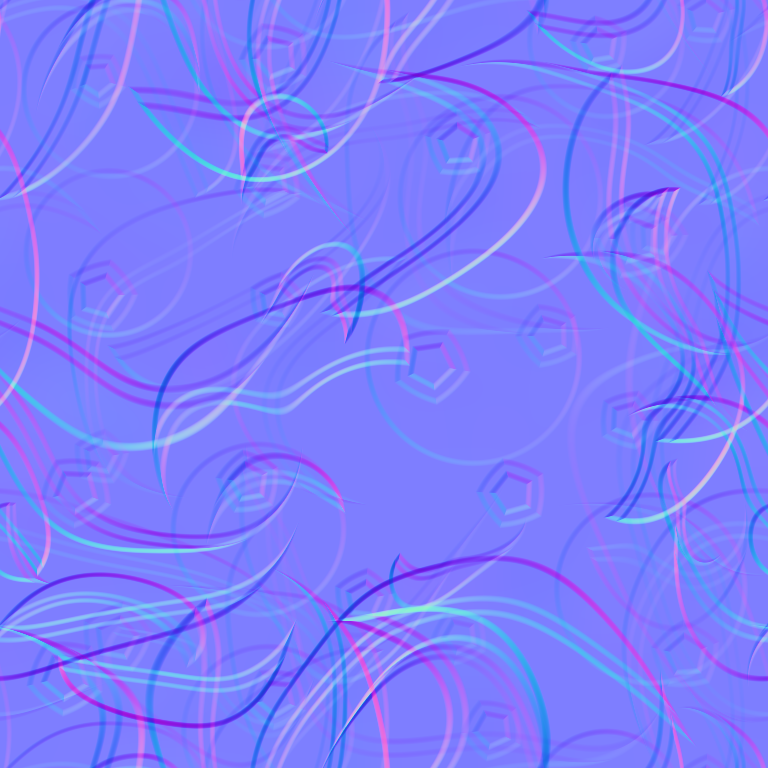
This texture map is drawn by a Shadertoy shader. Its source:

```glsl
// Tiling normal map of curved swooshes, faint arcs, discs and stepped pentagons.

const float TAU = 6.2831853;
const float BASE = 0.494;          // flat level of red and green
const float EDGE = 0.0044;         // half width of a bevelled edge
const float SAMPLE_STEP = 0.001;   // spacing of the slope samples
const float WARP = 0.075;          // how far the swooshes are bent
const float WARP_FREQ = 3.0;
const float ECHO = 0.017;          // gap between the doubled inner edges
const float KEEP = 0.72;           // relief still seen below a swoosh
const int PENTAGONS = 24;
const int DISCS = 8;
const int FAINT_ARCS = 18;
const int SWOOSHES = 17;
const int LOOPS = 11;

vec4 hash4(float n) {
    return fract(sin(n * vec4(12.99, 78.23, 37.72, 53.14) + 1.7) * 4375.85);
}

vec2 gradientAt(vec2 cell, float period) {
    cell = mod(cell, period);
    float a = TAU * hash4(cell.x + 17.0 * cell.y + 3.1 * period).x;
    return vec2(cos(a), sin(a));
}

// Gradient noise that repeats after the given number of cells
float gradientNoise(vec2 p, float period) {
    vec2 i = floor(p), f = fract(p);
    vec2 u = f * f * f * (f * (f * 6.0 - 15.0) + 10.0);
    vec2 x = vec2(1.0, 0.0);
    float bottom = mix(dot(gradientAt(i, period), f),
                       dot(gradientAt(i + x.xy, period), f - x.xy), u.x);
    float top = mix(dot(gradientAt(i + x.yx, period), f - x.yx),
                    dot(gradientAt(i + x.xx, period), f - x.xx), u.x);
    return mix(bottom, top, u.y);
}

// Offset from an evenly scattered centre, wrapped at the tile border
vec2 scatterOffset(vec2 p, float id, vec2 jitter) {
    vec2 centre = id * vec2(0.7549, 0.5698) + 0.12 * jitter;
    return fract(p - centre + 0.5) - 0.5;
}

vec2 spin(vec2 p, float a) {
    float c = cos(a), s = sin(a);
    return vec2(c * p.x - s * p.y, s * p.x + c * p.y);
}

float bevel(float d, float w) {
    return smoothstep(-w, w, d);
}

// Pentagon distance; roundness blends it towards a circle
float pentagon(vec2 p, float radius, float roundness) {
    float sector = TAU / 5.0;
    float a = mod(atan(p.x, p.y) + 0.5 * sector, sector) - 0.5 * sector;
    return radius - length(p) * mix(cos(a), 0.92, roundness);
}

// Tapered band along a wavy arc, with a doubled inner edge
void addSwoosh(inout float h, vec2 p, float id, float size, float amp, float w) {
    vec4 a = hash4(id), b = hash4(id + 71.3);
    vec2 q = spin(scatterOffset(p, id, a.xy), TAU * a.z);
    float radius = size * mix(0.14, 0.31, a.w);
    float angle = atan(q.x, q.y);
    float s = angle / mix(0.85, 1.7, b.x);
    float width = size * mix(0.024, 0.055, b.y) * (1.0 - s * s)
                * (1.0 + 0.7 * clamp(s, -1.0, 1.0));
    float r = length(q) - radius - 0.025 * size * sin(2.5 * angle + TAU * b.w);
    float inner = width + r, outer = width - r;
    float body = bevel(min(inner, outer), w);
    float echo = bevel(min(inner - ECHO * sqrt(size), outer), w);
    float side = b.z < 0.25 ? -1.0 : 1.0;
    h *= mix(1.0, KEEP, body * min(amp, 1.0));
    h += side * amp * (0.6 * body + 0.5 * echo);
}

float relief(vec2 p, float w) {
    float h = 0.0;
    float fade = 0.85 + 0.9 * gradientNoise(p * 5.0, 5.0);
    vec2 bend = vec2(gradientNoise(p * WARP_FREQ, WARP_FREQ),
                     gradientNoise(p * WARP_FREQ + 0.5, WARP_FREQ));
    vec2 bent = p + WARP * bend;

    for (int i = 0; i < DISCS; i++) {
        vec4 k = hash4(float(i) + 310.0);
        vec2 q = scatterOffset(p, float(i) + 5.0, k.xy);
        h += 0.24 * fade * bevel(mix(0.08, 0.15, k.z) - length(q), w);
    }
    for (int i = 0; i < FAINT_ARCS; i++)
        addSwoosh(h, bent, float(i) + 140.0, 0.95, 0.22 * fade, w);
    for (int i = 0; i < PENTAGONS; i++) {
        vec4 k = hash4(float(i) + 210.0);
        vec2 q = spin(scatterOffset(p, float(i), k.xy), TAU * k.z);
        float radius = mix(0.028, 0.042, k.w);
        float strength = mix(0.5, 1.1, k.y);
        h += strength * 0.25 * bevel(pentagon(q, radius, 0.35), w);
        h += strength * 0.36 * bevel(pentagon(q, 0.58 * radius, 0.0), w);
    }
    for (int i = 0; i < SWOOSHES; i++)
        addSwoosh(h, bent, float(i) + 20.0, 1.0, 1.05 * fade, w);
    for (int i = 0; i < LOOPS; i++)
        addSwoosh(h, bent, float(i) + 60.0, 0.45, 0.7 * fade, w);
    return h;
}

void mainImage(out vec4 fragColor, in vec2 fragCoord) {
    vec2 p = fragCoord / iResolution.xy;
    float w = max(EDGE, 1.2 / iResolution.y);
    vec2 e = vec2(SAMPLE_STEP, 0.0);

    // Slope in units of a full edge; green points down the canvas
    float h = relief(p, w);
    vec2 slope = vec2(relief(p + e.xy, w), relief(p + e.yx, w)) - h;
    slope *= w / (0.75 * SAMPLE_STEP);
    vec3 n = normalize(vec3(-slope.x, slope.y, 1.0));
    fragColor = vec4(BASE + 0.5 * n.xy, 0.5 + 0.5 * sqrt(n.z), 1.0);
}
```
